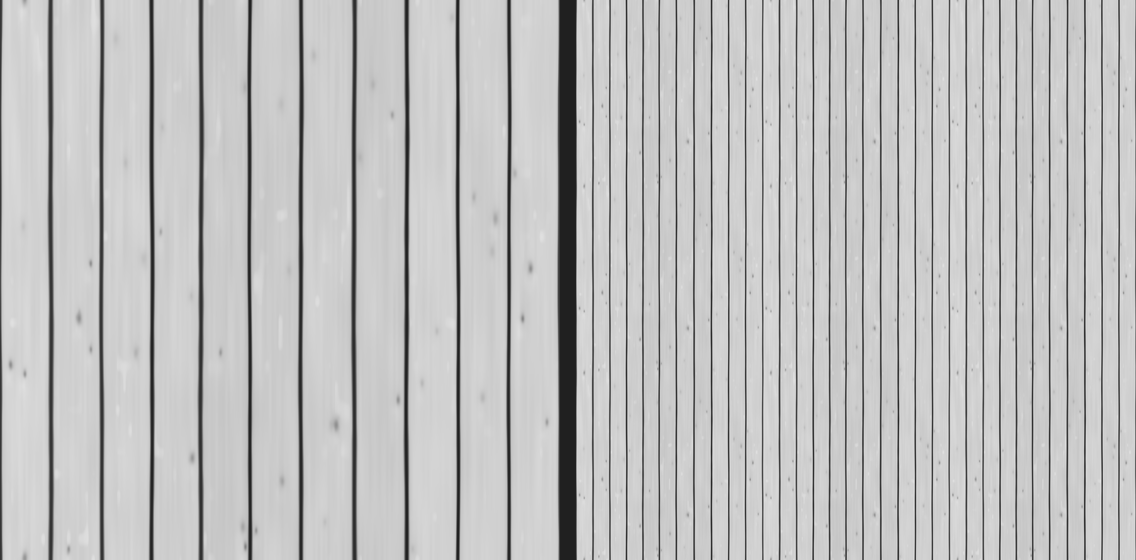
Left, the tile; right, the same tile 3 across and 3 down.
Give the GLSL for this texture, as a WebGL 1 fragment shader.

```glsl
precision highp float;
// Pale grey painted wall of eleven vertical wooden boards with dark gaps, soft grain and small knots.

uniform vec2 u_resolution;

#define BOARDS 11.0
#define GAP_CORE 0.0008
#define GAP_EDGE 0.0060
#define GAP_WOBBLE 0.0007
#define DRIFT 0.0090
#define KNOTS 4
#define KNOT_DEPTH 0.26
#define GRAIN 0.030
#define PAINT vec3(0.808)
#define GAP_COLOR vec3(0.125)

const float TAU = 6.2831853;

float hash(vec2 p) {
  vec3 q = fract(vec3(p.xyx) * 0.1031);
  q += dot(q, q.yzx + 33.33);
  return fract((q.x + q.y) * q.z);
}

// Value noise that wraps after "period" cells; the seed selects a variant.
float noise(vec2 uv, vec2 period, float seed) {
  vec2 p = uv * period;
  vec2 cell = floor(p);
  vec2 f = smoothstep(0.0, 1.0, p - cell);
  vec2 a = mod(cell, period) + seed * 17.0;
  vec2 b = mod(cell + 1.0, period) + seed * 17.0;
  return mix(mix(hash(a), hash(vec2(b.x, a.y)), f.x),
             mix(hash(vec2(a.x, b.y)), hash(b), f.x), f.y);
}

// Horizontal position of a gap: even spacing, a drift mid-wall, a slight wobble.
float gapX(float i, float y) {
  float id = mod(i, BOARDS);
  float phase = hash(vec2(id, 3.7)) * TAU;
  float wobble = sin(TAU * y + phase) + 0.6 * sin(TAU * 3.0 * y + phase * 2.0);
  float offCenter = i - 5.4;
  return i / BOARDS - DRIFT * exp(-offCenter * offCenter / 3.0) + GAP_WOBBLE * wobble;
}

// Paint brightness offset from streaks, cloudy patches and pale scuffs.
float grain(vec2 uv, float board) {
  float fine = noise(uv, vec2(230.0, 7.0), board + 1.0) - 0.5;
  float broad = noise(uv, vec2(80.0, 5.0), board + 13.0) - 0.5;
  float cloud = noise(uv, vec2(33.0, 11.0), board + 29.0) - 0.5;
  float scuff = smoothstep(0.76, 0.98, noise(uv, vec2(90.0, 26.0), board + 41.0));
  scuff *= smoothstep(0.4, 0.8, noise(uv, vec2(22.0, 5.0), board + 53.0));
  return GRAIN * (0.8 * fine + 0.9 * broad + 0.7 * cloud) + 0.05 * scuff;
}

// Dark oval knots, each with a faint halo and a pale patch beside it.
float knots(vec2 uv, float across, float board) {
  float shade = 0.0;
  float ragged = 0.7 + 0.6 * noise(uv, vec2(190.0, 90.0), 5.0);
  for (int k = 0; k < KNOTS; k++) {
    vec2 key = vec2(board * 3.0 + 2.0, float(k) * 7.0 + 5.0);
    vec2 center = vec2(0.08 + 0.84 * hash(key), hash(key + 11.3));
    float size = mix(0.6, 1.25, hash(key + 23.1));
    float depth = hash(key + 37.9);
    vec2 d = vec2((across - center.x) / BOARDS, fract(uv.y - center.y + 0.5) - 0.5);
    vec2 e = d / (size * vec2(0.0042, 0.0095));
    float r2 = dot(e, e) * ragged;
    shade -= KNOT_DEPTH * mix(0.15, 1.0, depth * depth) * exp(-r2);
    shade -= 0.025 * exp(-r2 * 0.18);
    vec2 pale = (d + vec2(0.004, 0.022)) / vec2(0.008, 0.018);
    shade += 0.03 * depth * ragged * exp(-dot(pale, pale));
  }
  return shade;
}

void main() {
  vec2 uv = gl_FragCoord.xy / u_resolution;
  float pixel = 1.0 / u_resolution.x;

  // Find the board under this point and the coverage of the nearby gap.
  float index = -1.0;
  float gap = 0.0;
  for (int i = 0; i <= int(BOARDS); i++) {
    float n = float(i);
    float id = mod(n, BOARDS);
    float offset = uv.x - gapX(n, uv.y);
    float width = mix(0.82, 1.12, hash(vec2(id, 9.1)));
    width *= 0.92 + 0.16 * noise(uv, vec2(1.0, 24.0), id + 67.0);
    float edge = max(GAP_EDGE * width, GAP_CORE + 1.5 * pixel);
    float depth = mix(0.87, 1.0, hash(vec2(id, 19.4)));
    gap = max(gap, depth * (1.0 - smoothstep(GAP_CORE, edge, abs(offset))));
    index += step(0.0, offset);
  }
  float left = gapX(index, uv.y);
  float across = (uv.x - left) / (gapX(index + 1.0, uv.y) - left);
  float board = mod(index, BOARDS);

  // Board tone: lighter toward the wall's sides, uneven from board to board.
  float tone = 0.012 * cos(TAU * (board + 0.5) / BOARDS);
  tone += 0.018 * (hash(vec2(board, 51.7)) - 0.5);
  tone += 0.012 * (across - 0.5) * (hash(vec2(board, 77.2)) - 0.3);

  // Soft shading where the boards round off into the gaps.
  float rim = min(across, 1.0 - across) / BOARDS;
  tone -= 0.07 * exp(-rim * rim / 0.00004);

  vec3 color = PAINT + tone + grain(uv, board) + knots(uv, across, board);
  gl_FragColor = vec4(mix(color, GAP_COLOR, gap), 1.0);
}
```
